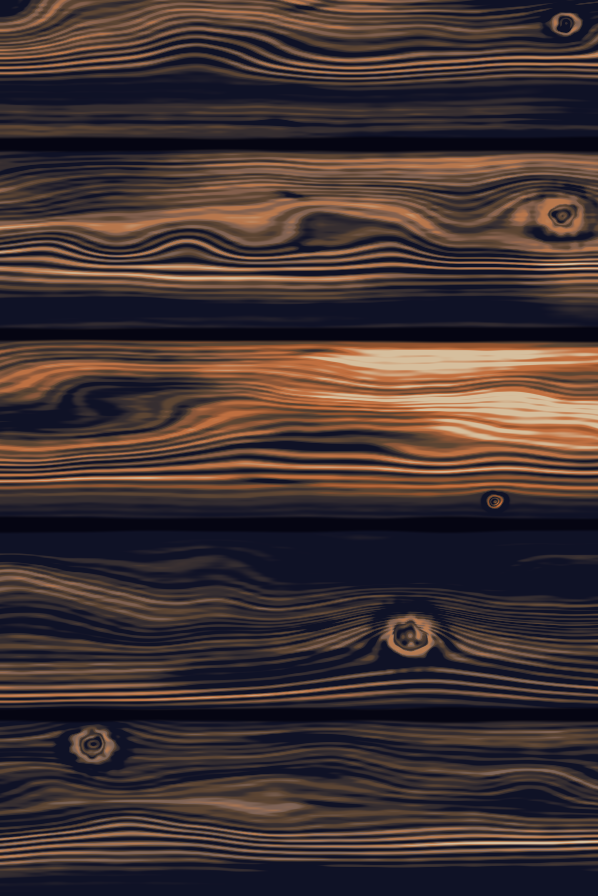
Reproduce this texture procedurally as a Shadertoy shader.

```glsl
const float PITCH = 0.2122;   // board height in canvas heights
const float OFFSET = 0.051;   // part of the top board that is cut off
const float TAU = 6.28319;

const vec3 GAP = vec3(0.02, 0.02, 0.07);
const vec3 NAVY = vec3(0.06, 0.07, 0.15);
const vec3 UMBER = vec3(0.21, 0.18, 0.19);
const vec3 BROWN = vec3(0.36, 0.27, 0.20);
const vec3 GREY = vec3(0.47, 0.41, 0.39);
const vec3 TAN = vec3(0.69, 0.49, 0.34);
const vec3 CREAM = vec3(0.84, 0.75, 0.62);
const vec3 ORANGE = vec3(0.76, 0.43, 0.24);

// Per board: heart tone, stripe centre, dark band centre, orange amount
const vec4 BOARDS[5] = vec4[5](
    vec4(0.66, 0.58, 0.74, 0.35), vec4(0.74, 0.65, 0.89, 0.30),
    vec4(0.98, 0.73, 0.91, 0.75), vec4(0.46, 0.89, 0.12, 0.25),
    vec4(0.52, 0.67, 0.91, 0.20));

// Per board: knot x, knot height on the board, radius, ring swell
const vec4 KNOTS[5] = vec4[5](
    vec4(0.632, 0.363, 0.013, 0.06), vec4(0.628, 0.376, 0.020, 0.08),
    vec4(0.553, 0.880, 0.007, 0.02), vec4(0.458, 0.586, 0.023, 0.42),
    vec4(0.104, 0.157, 0.019, 0.08));

float hash(vec2 p) {
    vec3 q = fract(vec3(p.xyx) * 0.1031);
    q += dot(q, q.yzx + 33.33);
    return fract((q.x + q.y) * q.z);
}

float noise(vec2 p) {
    vec2 i = floor(p), f = fract(p);
    f = f * f * (3.0 - 2.0 * f);
    return mix(mix(hash(i), hash(i + vec2(1, 0)), f.x),
               mix(hash(i + vec2(0, 1)), hash(i + vec2(1, 1)), f.x), f.y);
}

float band(float x, float centre, float width) {
    float d = (x - centre) / width;
    return exp(-d * d);
}

// Height along the growth rings, bent by figure in the heart and by the knot
float grainHeight(vec2 q, vec2 d, vec4 knot, float seed) {
    float figure = noise(q * vec2(5.0, 2.6) + seed) - 0.5;
    figure += 0.35 * (noise(q * vec2(13.0, 5.0) + seed) - 0.5);
    float h = q.y + (0.03 + 0.34 * band(q.y, 0.38, 0.24)) * figure;
    h += 0.012 * (noise(q * vec2(7.0, 3.0) - seed) - 0.5);
    float reach = dot(d * d, vec2(0.3, 1.0)) / (knot.z * knot.z * 2.5);
    h -= d.y / PITCH * exp(-reach);
    return h + knot.w * exp(-length(d * vec2(0.55, 1.0)) / 0.04);
}

// Dark spindle-shaped splits scattered near the middle of the canvas
float splits(vec2 p) {
    float dark = 0.0;
    for (int i = 0; i < 18; i++) {
        float n = float(i);
        vec2 c = vec2(0.33 + 0.07 * (hash(vec2(n, 3.0)) - 0.5),
                      (n + hash(vec2(n, 8.0))) / 18.0);
        vec2 s = vec2(0.015 + 0.05 * hash(vec2(n, 5.0)), 0.0035);
        vec2 e = (p - c) / s;
        e.y += 0.8 * sin(e.x * 1.7 + n);
        dark = max(dark, exp(-dot(e, e)));
    }
    return dark;
}

vec3 woodRamp(float v, float orange) {
    vec3 c = mix(NAVY, UMBER, smoothstep(0.08, 0.27, v));
    c = mix(c, BROWN, smoothstep(0.27, 0.43, v));
    c = mix(c, mix(GREY, ORANGE * 0.75, orange), smoothstep(0.43, 0.57, v));
    c = mix(c, mix(TAN, ORANGE, orange), smoothstep(0.57, 0.73, v));
    return mix(c, CREAM, smoothstep(0.75, 1.0, v));
}

void mainImage(out vec4 fragColor, in vec2 fragCoord) {
    vec2 p = fragCoord / iResolution.y;
    p.y = 1.0 - p.y;
    float row = (p.y + OFFSET) / PITCH;
    int id = clamp(int(floor(row)), 0, 4);
    vec4 board = BOARDS[id], knot = KNOTS[id];
    float seed = float(id) * 17.3 + 4.0;
    vec2 q = vec2(p.x, row - float(id));
    vec2 d = (q - knot.xy) * vec2(1.0, PITCH);
    float h = grainHeight(q, d, knot, seed);

    // Broad colour bands, ring lines and fine fibres
    float broad = noise(vec2(q.x * 3.0, h * 8.0) + seed);
    float fade = 1.0 - smoothstep(0.35, 0.9, fwidth(h * 30.0));
    float lines = mix(0.5, noise(vec2(q.x * 3.0, h * 40.0) + seed), fade);
    float phase = h * 27.0 + 0.9 * noise(vec2(q.x * 2.0, h * 9.0) + seed);
    float stripe = mix(0.5, 0.5 + 0.5 * sin(TAU * phase), fade);
    float fibre = noise(vec2(q.x * 45.0, q.y * 75.0) + seed);
    float tone = board.x * (0.16 + 0.82 * broad) + 0.42 * (lines - 0.5);
    tone += 0.20 * (stripe - 0.5) + 0.16 * (fibre - 0.5);

    // Pale striped sapwood, dark band and weathered patches
    float pale = stripe * (0.55 + 0.6 * lines) + 0.08 * fibre;
    tone = mix(tone, pale, 0.85 * band(h, board.y, 0.09));
    tone *= 1.0 - 0.72 * band(h, board.z, 0.10);
    float patches = noise(q * vec2(4.5, 4.0) + seed * 2.0);
    tone -= 0.30 * smoothstep(0.55, 0.9, patches);
    tone -= 0.45 * splits(p);

    // Knot: dark halo, pale rim and ringed core
    float wobble = noise(d * 130.0 + seed) - 0.5;
    float e = length(d * vec2(0.85, 1.0)) / knot.z + 0.35 * wobble;
    tone -= 0.28 * band(e, 1.5, 0.35);
    tone = mix(tone, 0.72 + 0.3 * wobble, 0.85 * band(e, 0.88, 0.2));
    float core = (id == 0 ? 0.0 : 0.36) + 0.16 * sin(e * 16.0) + 0.5 * wobble;
    tone = mix(tone, core, 1.0 - smoothstep(0.55, 0.75, e));

    // Reddish lower edges, then the shadowed gaps between boards
    float orange = board.w * (0.5 + broad) + 0.4 * smoothstep(0.8, 0.95, q.y);
    float edge = abs(row - floor(row + 0.5));
    edge += 0.014 * (noise(vec2(p.x * 12.0, floor(row + 0.5) * 9.0)) - 0.5);
    tone *= mix(0.45, 1.0, smoothstep(0.03, 0.11, edge));
    vec3 col = woodRamp(tone, clamp(orange, 0.0, 1.0));
    col = mix(GAP, col, smoothstep(0.026, 0.046, edge));
    fragColor = vec4(col, 1.0);
}
```
